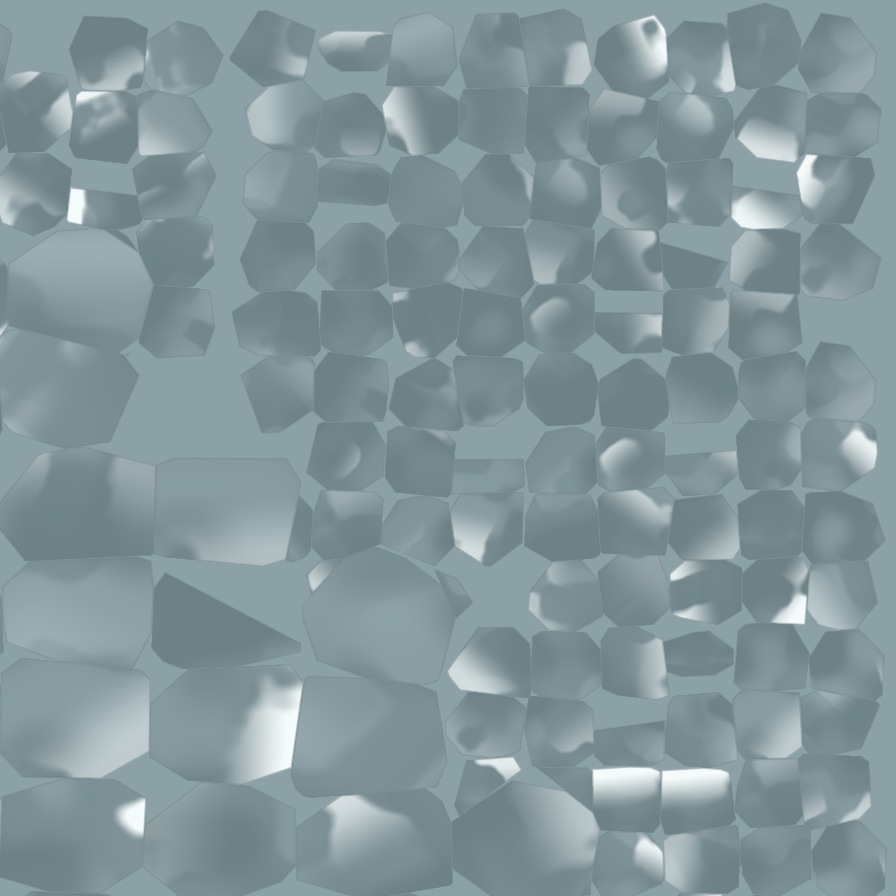
Give the GLSL for this pattern, as a Shadertoy shader.

```glsl
// Draws rows of glossy slate-blue polygonal pebbles, coarse at lower left, on a flat ground.

const vec3 GROUND = vec3(0.55, 0.63, 0.65);
const vec3 SHADOW = vec3(0.415, 0.495, 0.515);
const vec3 GLINT = vec3(0.96, 0.98, 0.98);
const vec2 SMALL_PITCH = vec2(0.0775, 0.075);
const vec2 LARGE_PITCH = vec2(0.168, 0.124);
const vec2 SMALL_HALF = vec2(0.044, 0.043);
const vec2 LARGE_HALF = vec2(0.092, 0.070);
const float COLUMN_GAP = 0.045;   // empty strip after the third small column
const float JITTER = 0.24;        // centre shift, in pitches
const float SOFTNESS = 0.0015;    // half width of smoothed edges
const float RIM_WIDTH = 0.0022;
const float RIM_STRENGTH = 0.5;
const int SIDES = 8;
const float TAU = 6.2831853;

struct Pebble { vec2 centre; vec2 halfSize; float seed; bool present; };

float hash(vec2 p) {
    return fract(sin(dot(p, vec2(127.1, 311.7))) * 43758.5453);
}

float noise(vec2 p) {
    vec2 i = floor(p), f = fract(p);
    f = f * f * (3.0 - 2.0 * f);
    return mix(mix(hash(i), hash(i + vec2(1, 0)), f.x),
               mix(hash(i + vec2(0, 1)), hash(i + vec2(1, 1)), f.x), f.y);
}

// Pebble of one grid cell; large ones live below a slanting border.
Pebble pebbleAt(vec2 id, bool large) {
    Pebble b;
    vec2 key = id + (large ? 71.0 : 13.0);
    b.seed = hash(key);
    vec2 shift = vec2(hash(key + 31.7), hash(key + 57.3)) - 0.5;
    vec2 pitch = large ? LARGE_PITCH : SMALL_PITCH;
    vec2 home = (id + 0.5) * pitch;
    if (!large && id.x > 2.5) home.x += COLUMN_GAP;
    b.centre = home + shift * JITTER * pitch;
    b.halfSize = large ? LARGE_HALF : SMALL_HALF;
    float border = home.x + 0.8 * home.y - 0.67;
    float chance = hash(key + 83.1);
    if (large) {
        b.present = border < 0.0;
    } else {
        // Small pebbles also fill the seam beside the large ones.
        float loss = mix(0.13, 0.02, smoothstep(0.4, 0.6, home.y));
        b.present = border > -0.06 && chance > loss && id.x < 11.5 && id.y < 12.5;
        if (chance > 0.96) b.halfSize.y *= 0.55;
    }
    return b;
}

// Signed distance inside an irregular polygon, in half sizes.
float polygonInside(vec2 q, float seed) {
    float inside = 9.0;
    for (int k = 0; k < SIDES; k++) {
        vec2 key = vec2(float(k) * 3.1, seed * 91.0);
        float angle = TAU * (float(k) + seed + 0.8 * hash(key)) / float(SIDES);
        float reach = mix(0.85, 1.20, hash(key + 5.3));
        if (k == 1 && fract(seed * 17.0) < 0.07) reach = 0.15;    // chipped pebble
        inside = min(inside, reach - dot(q, vec2(cos(angle), sin(angle))));
    }
    return inside;
}

float powerDistance(vec2 p, Pebble b) {
    vec2 d = p - b.centre;
    float radius = 0.85 * b.halfSize.x;
    return dot(d, d) - radius * radius;
}

// Soft tone with a creased highlight: sharp on one side, fading on the other.
vec3 pebbleColour(vec2 q, Pebble b) {
    float seed = b.seed * 60.0;
    float angle = TAU * fract(b.seed * 53.0);
    vec2 axis = vec2(cos(angle), sin(angle));
    vec2 r = vec2(dot(q, axis), dot(q, vec2(-axis.y, axis.x)));

    float soft = noise(r * 0.95 + seed);
    float fold = smoothstep(0.42, 0.58, noise(r * 1.0 + seed * 1.7 + 9.0));
    float tone = 0.62 * smoothstep(0.25, 0.9, soft) + 0.30 * fract(b.seed * 37.0);
    tone = tone * mix(0.65, 1.15, fold) + 0.12 * r.x;
    float murk = smoothstep(0.36, 0.08, length(b.centre - vec2(0.56, 0.68)));
    tone *= 1.0 - 0.45 * murk;

    float crease = noise(r * 1.2 + seed * 2.3) + 0.10 * (noise(r * 4.0 + seed) - 0.5);
    float shine = pow(fract(b.seed * 71.0), 1.3) * (1.1 - 0.5 * murk);
    shine += 0.55 * smoothstep(0.35, 0.1, b.centre.x) * smoothstep(0.65, 0.8, b.centre.y);
    float ramp = smoothstep(-0.25, 0.85, r.x);
    float glint = smoothstep(0.42, 0.56, crease) * ramp;
    vec3 body = mix(SHADOW, GROUND, clamp(tone, 0.08, 1.1));
    return mix(body, GLINT, clamp(glint * shine, 0.0, 1.0));
}

void mainImage(out vec4 fragColor, in vec2 fragCoord) {
    vec2 p = fragCoord / iResolution.y;
    Pebble nearest;
    nearest.present = false;
    float best = 1e3;
    float edge = 1e3;

    // Pass 0 finds the owning pebble, pass 1 the distance to its neighbours.
    for (int pass = 0; pass < 2; pass++)
    for (int layer = 0; layer < 2; layer++)
    for (int j = -2; j <= 2; j++)
    for (int i = -2; i <= 2; i++) {
        bool large = layer == 1;
        vec2 cell = floor(p / (large ? LARGE_PITCH : SMALL_PITCH)) + vec2(i, j);
        Pebble b = pebbleAt(cell, large);
        if (!b.present) continue;
        float d = powerDistance(p, b);
        if (pass == 0) {
            if (d < best) { best = d; nearest = b; }
        } else {
            float gap = length(b.centre - nearest.centre);
            if (gap > 1e-4) edge = min(edge, (d - best) / (2.0 * gap));
        }
    }

    vec3 colour = GROUND;
    if (nearest.present) {
        vec2 q = (p - nearest.centre) / nearest.halfSize;
        edge = min(edge, polygonInside(q, nearest.seed) * nearest.halfSize.y);
        vec3 body = pebbleColour(q, nearest);
        float rim = 1.0 - smoothstep(0.0, RIM_WIDTH, edge);
        body = mix(body, SHADOW, rim * RIM_STRENGTH);
        colour = mix(GROUND, body, smoothstep(-SOFTNESS, SOFTNESS, edge));
    }
    fragColor = vec4(colour, 1.0);
}
```
